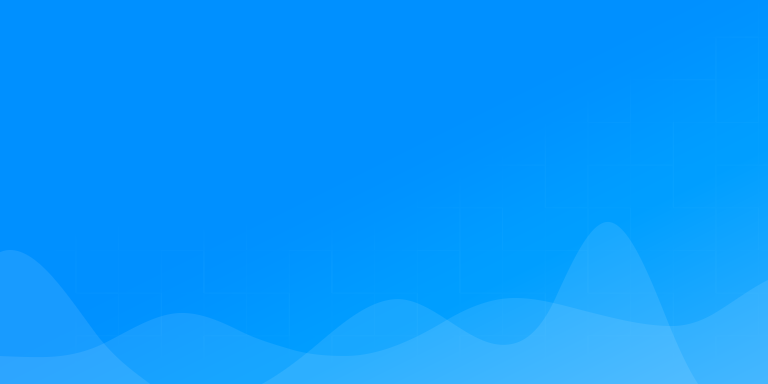
Write a Shadertoy shader that draws this background.

```glsl
// Bright blue diagonal gradient with a faint grid and two translucent waves.

// Coordinates are percent of canvas height: x in 0..200, y in 0..100.
const int NODES = 14;
const float GRID_CELL = 100.0 / 9.0;
const vec2 GRID_OFFSET = vec2(0.78, 0.13);

const vec3 DEEP_BLUE = vec3(0.0, 0.565, 1.0);
const vec3 CLEAR_BLUE = vec3(0.0, 0.622, 1.0);
const vec3 PALE_BLUE = vec3(0.2, 0.69, 1.0);

// Curve nodes: position, height, slope
const vec3 TALL_WAVE[NODES] = vec3[NODES](
    vec3(-15.6, 24.5, 0.0), vec3(2.6, 34.9, 0.0), vec3(24.7, 13.5, -1.35),
    vec3(39.1, 0.0, -0.75), vec3(53.4, -5.5, 0.0), vec3(68.2, 0.0, 0.55),
    vec3(83.3, 10.9, 0.85), vec3(103.6, 22.1, 0.0), vec3(131.0, 10.2, 0.0),
    vec3(144.8, 22.7, 2.2), vec3(158.3, 42.2, 0.0), vec3(173.2, 18.0, -2.5),
    vec3(181.8, 0.0, -1.5), vec3(205.7, -12.0, 0.0));

const vec3 LOW_WAVE[NODES] = vec3[NODES](
    vec3(-15.6, 7.8, 0.0), vec3(10.4, 7.0, 0.0), vec3(27.3, 10.7, 0.5),
    vec3(47.4, 18.5, 0.0), vec3(62.5, 13.8, -0.5), vec3(75.5, 9.1, -0.3),
    vec3(89.8, 7.3, 0.0), vec3(115.9, 16.4, 0.6), vec3(134.1, 22.4, 0.0),
    vec3(153.6, 18.7, -0.25), vec3(175.0, 15.1, 0.0), vec3(186.2, 18.5, 0.6),
    vec3(200.0, 27.1, 0.5), vec3(216.1, 34.0, 0.4));

// Cubic Hermite curve between two nodes
float hermite(vec3 a, vec3 b, float x) {
    float span = b.x - a.x;
    float t = (x - a.x) / span;
    float u = 1.0 - t;
    return mix(a.y, b.y, t * t * (3.0 - 2.0 * t))
         + span * t * u * (a.z * u - b.z * t);
}

float waveHeight(vec3 nodes[NODES], float x) {
    float height = 0.0;
    for (int i = 0; i < NODES - 1; i++) {
        if (x >= nodes[i].x && x < nodes[i + 1].x)
            height = hermite(nodes[i], nodes[i + 1], x);
    }
    return height;
}

// Smooth coverage of the area below a curve
float fillBelow(float height, float y) {
    float d = height - y;
    float edge = max(length(vec2(dFdx(d), dFdy(d))), 1e-4);
    return clamp(0.5 + d / edge, 0.0, 1.0);
}

// Three-stop gradient running towards the lower right
vec3 backdrop(vec2 p) {
    float d = 0.0045 * p.x + 0.009 * (100.0 - p.y);
    vec3 color = mix(DEEP_BLUE, CLEAR_BLUE, smoothstep(0.78, 1.28, d));
    return mix(color, PALE_BLUE, clamp((d - 1.25) / 0.55, 0.0, 1.0));
}

// Uneven strength for each grid segment from layered sines
float segmentStrength(vec2 cell) {
    return 0.55 + 0.45 * sin(2.1 * cell.x + 2.0 * sin(1.7 * cell.y));
}

float gridLines(vec2 p, float pixel) {
    vec2 g = p / GRID_CELL - GRID_OFFSET;
    vec2 dist = abs(fract(g + 0.5) - 0.5) * GRID_CELL;
    vec2 width = vec2(max(pixel, 0.26));
    vec2 line = 1.0 - smoothstep(0.3 * width, width, dist);
    float vertical = line.x * segmentStrength(vec2(floor(g.x + 0.5), floor(g.y)));
    float level = line.y * segmentStrength(vec2(floor(g.x), floor(g.y + 0.5) + 5.0));
    float ceiling = 44.0 + 0.6 * max(p.x - 98.0, 0.0);
    float fade = (1.0 - smoothstep(ceiling - 14.0, ceiling, p.y))
               * smoothstep(8.0, 30.0, p.x) * smoothstep(4.0, 14.0, p.y);
    return max(vertical, 0.7 * level) * fade;
}

void mainImage(out vec4 fragColor, in vec2 fragCoord) {
    vec2 p = fragCoord / iResolution.xy * vec2(200.0, 100.0);
    float pixel = 100.0 / iResolution.y;

    // Backdrop and grid
    vec3 color = backdrop(p);
    color = mix(color, vec3(0.3, 0.78, 1.0), 0.07 * gridLines(p, pixel));

    // Translucent waves
    color = mix(color, vec3(1.0), 0.095 * fillBelow(waveHeight(TALL_WAVE, p.x), p.y));
    color = mix(color, vec3(1.0), 0.09 * fillBelow(waveHeight(LOW_WAVE, p.x), p.y));

    fragColor = vec4(color, 1.0);
}
```
